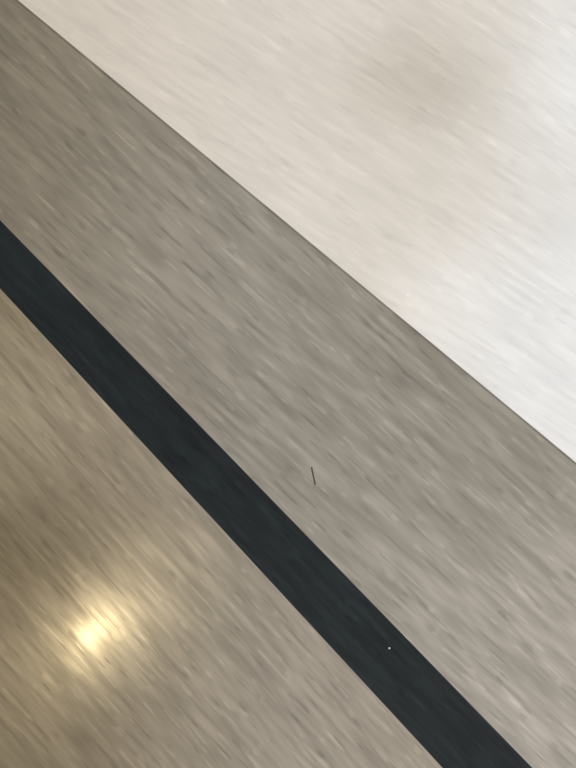
This texture is drawn by a Shadertoy shader. Its source:

```glsl
// Streaked vinyl floor: pale sheet, grey sheet, dark diagonal stripe and a warm lamp reflection.
#define GRAIN_AMOUNT 0.13
#define FLECK_AMOUNT 0.075
#define GRAIN_SCALE vec2(17.0, 125.0)
#define PALE_ANGLE 0.58
#define GREY_ANGLE 0.74
#define LOWER_ANGLE 0.84
#define LAMP_POS vec2(0.163, 0.236)
#define LAMP_COLOR vec3(1.0, 0.88, 0.62)
#define STRIPE_COLOR vec3(0.150, 0.167, 0.168)
#define SEAM_WIDTH 0.0018

float hash(vec2 p) {
    vec3 q = fract(vec3(p.xyx) * 0.1031);
    q += dot(q, q.yzx + 33.33);
    return fract((q.x + q.y) * q.z);
}

float noise(vec2 p) {
    vec2 i = floor(p), f = fract(p);
    f = f * f * (3.0 - 2.0 * f);
    return mix(mix(hash(i), hash(i + vec2(1, 0)), f.x),
               mix(hash(i + vec2(0, 1)), hash(i + vec2(1, 1)), f.x), f.y);
}

float cloud(vec2 p) {
    float sum = 0.0, weight = 0.5;
    for (int i = 0; i < 4; i++) {
        sum += weight * (noise(p) - 0.5);
        p = p * 2.03 + 17.0;
        weight *= 0.5;
    }
    return sum;
}

// Signed distance to the line a-b, positive up and to the right
float lineSide(vec2 p, vec2 a, vec2 b) {
    return dot(p - a, normalize(vec2(a.y - b.y, b.x - a.x)));
}

float segment(vec2 p, vec2 a, vec2 b) {
    vec2 d = b - a;
    return length(p - a - d * clamp(dot(p - a, d) / dot(d, d), 0.0, 1.0));
}

float blob(vec2 p, vec2 center, vec2 radius) {
    vec2 q = (p - center) / radius;
    return exp(-dot(q, q));
}

// Long thin streaks running down to the right, with light and dark flecks
float streaks(vec2 p, float angle) {
    float c = cos(angle), s = sin(angle);
    vec2 q = vec2(c * p.x - s * p.y, s * p.x + c * p.y) + 7.0;
    float fine = noise(q * GRAIN_SCALE) - 0.5;
    fine += 0.6 * (noise(q * GRAIN_SCALE * 1.7 + 31.0) - 0.5);
    fine += 0.5 * (noise(q * GRAIN_SCALE * 0.45 + 59.0) - 0.5);
    float light = smoothstep(0.76, 0.97, noise(q * GRAIN_SCALE * vec2(1.9, 1.3) + 83.0));
    float dark = smoothstep(0.78, 0.97, noise(q * GRAIN_SCALE * vec2(1.6, 1.4) + 140.0));
    return GRAIN_AMOUNT * fine + FLECK_AMOUNT * (light - dark);
}

void mainImage(out vec4 fragColor, in vec2 fragCoord) {
    vec2 p = fragCoord / iResolution.x;
    p.y *= 1.3333 * iResolution.x / iResolution.y;
    float px = 1.0 / iResolution.x;

    // Sheet boundaries
    float paleEdge = lineSide(p, vec2(0.031, 1.333), vec2(1.0, 0.530));
    float stripeTop = lineSide(p, vec2(0.0, 0.951), vec2(0.924, 0.0));
    float stripeBottom = lineSide(p, vec2(0.0, 0.833), vec2(0.769, 0.0));
    float mottle = cloud(p * 4.0 + 5.0);

    // Grey sheet, brighter toward the lower right
    vec3 grey = mix(vec3(0.50, 0.465, 0.405), vec3(0.575, 0.55, 0.505),
                    smoothstep(0.0, 0.55, p.x));
    grey = mix(grey, vec3(0.665, 0.635, 0.59), smoothstep(0.75, 0.1, p.y) * smoothstep(0.35, 1.0, p.x));
    grey += 0.035 * blob(p, vec2(0.25, 0.86), vec2(0.25, 0.2));
    grey *= 1.0 + streaks(p, GREY_ANGLE) + 0.05 * mottle;

    // Lower sheet with the lamp reflection
    vec3 lower = mix(vec3(0.50, 0.45, 0.365), vec3(0.61, 0.575, 0.52), smoothstep(0.0, 0.55, p.x));
    lower += 0.07 * blob(p, vec2(0.06, 0.64), vec2(0.2, 0.19));
    lower -= 0.05 * blob(p, vec2(0.0, 0.38), vec2(0.13, 0.1));
    float lowerGrain = streaks(p, LOWER_ANGLE);
    lower *= 1.0 + lowerGrain + 0.07 * mottle;
    vec2 lamp = p - LAMP_POS;
    lamp = mat2(0.78, -0.62, 0.62, 0.78) * lamp;
    lamp += 0.012 * vec2(cloud(p * 22.0), cloud(p * 22.0 + 40.0));
    float halo = 0.20 * blob(lamp, vec2(0.03, 0.0), vec2(0.18, 0.10))
               + 0.23 * blob(lamp, vec2(0.0), vec2(0.085, 0.06));
    float core = 0.40 * blob(lamp, vec2(0.0), vec2(0.033, 0.023));
    lower += LAMP_COLOR * (halo + core) * (1.0 + 2.0 * lowerGrain);

    // Pale sheet with daylight from the right
    vec3 pale = mix(vec3(0.79, 0.755, 0.70), vec3(0.86, 0.83, 0.785), smoothstep(0.05, 0.6, p.x));
    float daylight = smoothstep(0.62, 1.05, p.x + 0.25 * (0.9 - p.y) + 0.25 * mottle);
    pale = mix(pale, vec3(0.91, 0.905, 0.895), daylight);
    pale -= vec3(0.065, 0.068, 0.075) * blob(p, vec2(0.73, 1.19), vec2(0.17, 0.10));
    pale *= 1.0 + 0.32 * streaks(p, PALE_ANGLE) + 0.06 * mottle;

    // Dark stripe
    vec3 stripe = STRIPE_COLOR + 0.03 * smoothstep(0.7, 0.0, p.y);
    stripe *= 1.0 + 1.1 * streaks(p, GREY_ANGLE + 0.06);

    // Join the sheets
    vec3 color = mix(lower, stripe, smoothstep(-px, px, stripeBottom));
    color = mix(color, grey, smoothstep(-px, px, stripeTop));
    color = mix(color, pale, smoothstep(-px, px, paleEdge));
    color *= 1.0 - 0.16 * smoothstep(SEAM_WIDTH + px, 0.0, abs(paleEdge + SEAM_WIDTH));

    // Short scratch and two chips
    float scratch = segment(p, vec2(0.541, 0.521), vec2(0.547, 0.493));
    color = mix(color, vec3(0.24), 0.75 * smoothstep(0.001 + px, 0.0, scratch));
    float chips = min(length(p - vec2(0.708, 0.821)), length(p - vec2(0.676, 0.208)));
    color = mix(color, vec3(0.95), 0.8 * smoothstep(0.002 + px, 0.0, chips));

    fragColor = vec4(clamp(color, 0.0, 1.0), 1.0);
}
```
